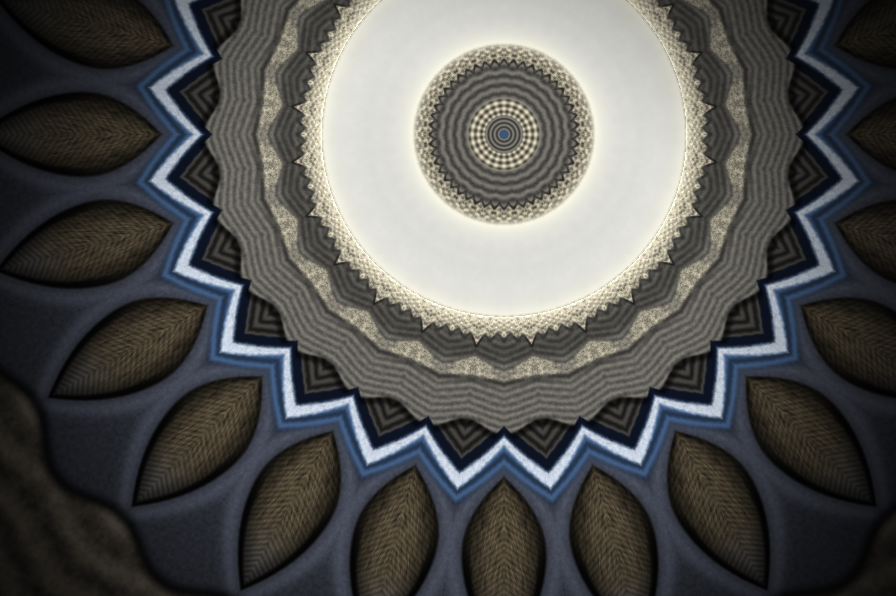
A Shadertoy shader for this pattern:

```glsl
// Kaleidoscopic mandala: glowing disc, woven rings, star-shaped rim and a wreath of pods.

const float PI = 3.14159265;
const float FOLDS = 24.0;
const vec2 CENTER = vec2(0.094, 0.2745);   // from canvas middle, in canvas heights

// Radii, in canvas heights
const float ROSETTE_R = 0.060;
const float HUB_R = 0.122;
const float GLOW_IN = 0.153;
const float GLOW_OUT = 0.306;
const float LACE_R = 0.336;
const float CLOTH_R = 0.492;
const float STAR_R = 0.496;
const float STAR_DEPTH = 0.066;
const float WREATH_R = 0.925;

const vec3 PEARL = vec3(0.87, 0.87, 0.85);
const vec3 WARM_GLOW = vec3(1.0, 0.99, 0.91);
const vec3 LACE = vec3(0.74, 0.71, 0.62);
const vec3 CLOTH = vec3(0.42, 0.41, 0.385);
const vec3 INK = vec3(0.06, 0.06, 0.06);
const vec3 NAVY = vec3(0.05, 0.075, 0.13);
const vec3 FROST = vec3(0.93, 0.96, 1.0);
const vec3 BLUE = vec3(0.24, 0.34, 0.48);
const vec3 SLATE = vec3(0.25, 0.265, 0.31);
const vec3 POD = vec3(0.35, 0.31, 0.24);
const vec3 BARK = vec3(0.34, 0.31, 0.27);

vec2 hashGradient(vec2 p) {
    p = vec2(dot(p, vec2(127.1, 311.7)), dot(p, vec2(269.5, 183.3)));
    return 2.0 * fract(sin(p) * 43758.5) - 1.0;
}

float gradientNoise(vec2 p) {
    vec2 i = floor(p), f = fract(p), w = f * f * f * (f * (f * 6.0 - 15.0) + 10.0);
    vec2 e = vec2(0.0, 1.0);
    float low = mix(dot(hashGradient(i), f), dot(hashGradient(i + e.yx), f - e.yx), w.x);
    float high = mix(dot(hashGradient(i + e), f - e), dot(hashGradient(i + 1.0), f - 1.0), w.x);
    return mix(low, high, w.y);
}

float fbm(vec2 p) {
    float sum = 0.0, gain = 0.6;
    for (int i = 0; i < 4; i++) {
        sum += gain * gradientNoise(p);
        p = p * 2.03 + 7.1;
        gain *= 0.6;
    }
    return sum;
}

// 1 below the edge, 0 above it
float below(float x, float edge, float soft) {
    return 1.0 - smoothstep(edge - soft, edge + soft, x);
}

float band(float x, float lo, float hi, float soft) {
    return below(x, hi, soft) - below(x, lo, soft);
}

// Rosette, hub, pearl disc, lace and chevron cloth
vec3 innerRings(float r, float z, vec2 uv, float aa) {
    float grain = fbm(uv * 110.0);

    // Chevron cloth, with a scalloped chain of pale scales
    float weave = sin((r + 0.016 * z) * 520.0 + 2.0 * fbm(uv * 30.0));
    vec3 col = CLOTH * (0.95 + 0.16 * weave + 0.35 * grain);
    col *= 1.0 - 0.3 * band(r, 0.345, 0.385, 0.012);
    float scaleR = 0.402 - 0.008 * z;
    float scales = band(r, scaleR - 0.003 - 0.016 * z, scaleR + 0.013, 0.004);
    col = mix(col, LACE * (0.92 + 1.1 * grain), scales * (0.35 + 0.5 * smoothstep(0.1, 0.7, z)));
    col *= 1.0 - 0.35 * band(r, scaleR + 0.013, scaleR + 0.022, 0.005);

    // Lace fringe with a spike on every fold
    float fringe = LACE_R + 0.014 * pow(z, 4.0) + 0.004 * cos(z * 4.0 * PI);
    col *= 1.0 - 0.45 * band(r, fringe, fringe + 0.008, 0.004);
    float knots = sin(r * 800.0) * cos(z * 6.0 * PI);
    col = mix(col, LACE * (0.9 + 0.14 * knots + 0.9 * grain), below(r, fringe, 0.002 + aa));

    // Pearl disc, warmer and brighter along both rims
    float rim = exp(-abs(r - GLOW_OUT) / 0.016) + exp(-abs(r - GLOW_IN) / 0.016);
    vec3 pearl = mix(PEARL + 0.06 * fbm(uv * 18.0), WARM_GLOW, min(rim, 1.0));
    col = mix(col, pearl, below(r, GLOW_OUT, 0.006));
    col += WARM_GLOW * 0.28 * exp(-max(r - GLOW_OUT, 0.0) / 0.012) * step(GLOW_OUT, r);

    // Hub: lace collar, ringed grey disc, pale rosette, dark eye
    vec3 collar = LACE * (0.86 + 0.16 * sin(r * 700.0) * cos(z * 2.0 * PI) + 0.8 * grain);
    col = mix(col, collar, below(r, GLOW_IN - 0.004, 0.007));
    float hubEdge = HUB_R + 0.004 * cos(z * 2.0 * PI);
    vec3 hub = CLOTH * (0.88 + 0.24 * sin(r * 430.0 + z) + 0.3 * grain);
    col = mix(col, hub, below(r, hubEdge, 0.003));
    col *= 1.0 - 0.5 * band(r, hubEdge - 0.004, hubEdge + 0.002, 0.003);
    vec3 rosette = LACE * (0.8 + 0.25 * sin(r * 620.0) + 0.2 * cos(z * PI));
    col = mix(col, rosette, below(r, ROSETTE_R, 0.003));
    col = mix(col, CLOTH * (0.9 + 0.3 * sin(r * 900.0)), below(r, 0.032, 0.003));
    return mix(col, BLUE, below(r, 0.007, 0.003));
}

// Slate frames, the pods inside them and the bark beyond
vec3 wreath(float r, float z, vec2 uv, float aa) {
    float len = uv.x - 0.705;
    float reach = len < 0.0 ? 0.13 : 0.178;
    float d = uv.y - 0.071 * (1.0 - pow(len / reach, 2.0));
    float grain = fbm(uv * 120.0);
    float tube = exp(-pow((d - 0.018) / 0.016, 2.0));
    vec3 col = SLATE * (0.72 + 0.42 * tube + 0.3 * grain);

    // Pod: fibrous near the rim, scaly and pointed outward
    float fibre = fbm(vec2(uv.x * 30.0 + uv.y * 60.0, uv.y * 190.0 - uv.x * 60.0));
    float ridges = sin((uv.x - uv.y * 0.7) * 600.0);
    float podD = uv.y - 0.055 * (1.0 - pow((uv.x - 0.715) / 0.155, 2.0));
    vec3 pod = POD * (0.85 + 0.8 * fibre + 0.1 * ridges);
    pod = mix(pod, vec3(0.34, 0.335, 0.33) * (0.85 + 0.15 * ridges), smoothstep(0.74, 0.86, uv.x));
    pod *= 0.55 + 0.45 * smoothstep(0.0, -0.03, podD);
    float gap = smoothstep(-0.003, 0.006, podD) * smoothstep(0.63, 0.76, uv.x);
    pod = mix(pod, INK * 0.5, gap);
    pod *= 0.45 + 0.55 * smoothstep(0.0, -0.016, d);
    col = mix(col, pod, below(d, 0.0, 0.002 + aa));

    // Bark folds outside the wreath
    float edge = WREATH_R - 0.02 * cos(z * PI);
    vec3 bark = BARK * (0.9 + 0.25 * sin(r * 90.0 + 3.0 * z) + 0.6 * fbm(uv * 45.0));
    col = mix(col, bark, smoothstep(edge, edge + 0.008, r));
    return col * (1.0 - 0.7 * exp(-pow((r - edge) / 0.012, 2.0)));
}

void mainImage(out vec4 fragColor, in vec2 fragCoord) {
    vec2 q = (fragCoord - 0.5 * iResolution.xy) / iResolution.y;
    vec2 p = q - CENTER;
    float aa = 1.0 / iResolution.y;

    // Mirror-fold the angle: z is 0 on a pod axis, 1 between pods
    float r = length(p), sector = 2.0 * PI / FOLDS;
    float a = abs(mod(atan(p.x, -p.y) + 0.5 * sector, sector) - 0.5 * sector);
    float z = 2.0 * a / sector;
    vec2 uv = r * vec2(cos(a), sin(a));

    // Star rim: ink triangles, navy line, frosted ridge, blue slope
    float s = r - STAR_R - STAR_DEPTH * z + 0.004 * fbm(uv * 90.0);
    vec3 col = wreath(r, z, uv, aa);
    float slope = below(s, 0.064, 0.014);
    col = mix(col, BLUE * (0.85 + 0.25 * sin(s * 260.0)), slope);
    float ridge = band(s, 0.011, 0.026 + 0.012 * z, 0.006);
    col = mix(col, FROST, ridge * (0.82 + 0.3 * fbm(uv * 140.0)));
    col = mix(col, NAVY, below(s, 0.009, 0.004 + aa));
    vec3 wedge = CLOTH * (0.45 + 0.2 * sin(s * 300.0));
    col = mix(col, wedge, below(s, -0.014, 0.004));
    float clothEdge = CLOTH_R + 0.012 * cos(z * PI);
    col *= 1.0 - 0.6 * band(r, clothEdge - 0.002, clothEdge + 0.012, 0.006) * below(s, 0.0, 0.004);
    col = mix(col, innerRings(r, z, uv, aa), below(r, clothEdge, 0.002 + aa) * below(s, -0.006, 0.003));

    // Vignette
    col *= mix(1.0, 0.22, smoothstep(0.38, 0.92, length(q)));
    fragColor = vec4(clamp(col, 0.0, 1.0), 1.0);
}
```
